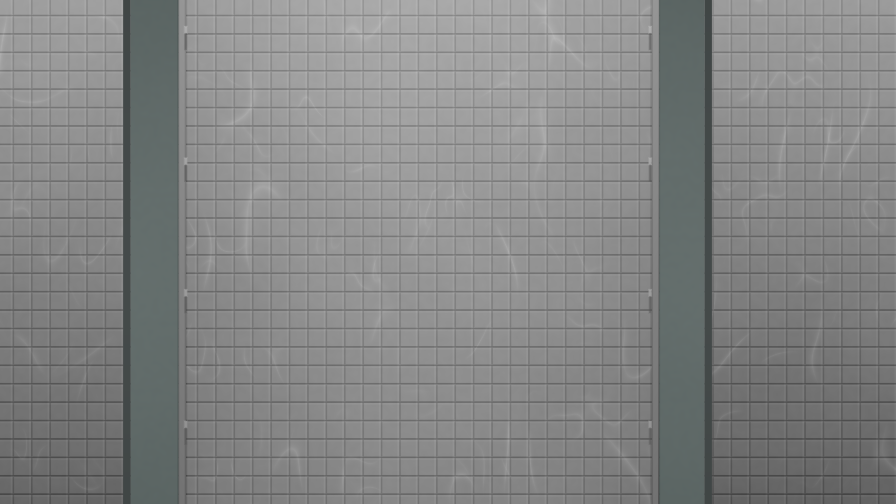
Reproduce this texture procedurally as a Shadertoy shader.

```glsl
// Grey tiled wall panels with faint scuffs, framed by two grey-green metal posts with clips.

// Lengths are fractions of the canvas height.
const float CELL = 0.03653;
const vec2 GRID_ORIGIN = vec2(0.6110, 0.6405);
const float GROOVE_HALF = 0.0016;
const float CENTRE_X = 0.830;
const float CENTRE_HALF = 0.476;
const vec2 POST_LEFT = vec2(0.259, 0.354);    // inner face of each post
const vec2 POST_RIGHT = vec2(1.308, 1.398);
const float DARK_EDGE = 0.0145;
const float TRIM_WIDTH = 0.0150;
const float CLIP_STEP = 0.2610;
const float CLIP_BASE = 0.1580;
const vec2 CLIP_X = vec2(0.3685, 1.2900);
const vec3 POST_COLOR = vec3(0.365, 0.405, 0.398);
const vec3 EDGE_COLOR = vec3(0.255, 0.278, 0.276);
const float SCUFF_GAIN = 0.065;

vec2 hashGradient(vec2 cell) {
    vec3 h = fract(cell.xyx * vec3(0.1031, 0.1030, 0.0973));
    h += dot(h, h.yzx + 33.33);
    float angle = 6.2832 * fract((h.x + h.y) * h.z);
    return vec2(cos(angle), sin(angle));
}

float gradientNoise(vec2 p) {
    vec2 i = floor(p), f = fract(p);
    vec2 u = f * f * f * (f * (f * 6.0 - 15.0) + 10.0);
    vec2 e = vec2(0.0, 1.0);
    float low = mix(dot(hashGradient(i), f),
                    dot(hashGradient(i + e.yx), f - e.yx), u.x);
    float high = mix(dot(hashGradient(i + e.xy), f - e.xy),
                     dot(hashGradient(i + e.yy), f - e.yy), u.x);
    return mix(low, high, u.y);
}

// Antialiased coverage of the interval a..b.
float band(float x, float a, float b, float aa) {
    return smoothstep(a - aa, a + aa, x) - smoothstep(b - aa, b + aa, x);
}

float boxMask(vec2 p, vec2 halfSize, float aa) {
    vec2 d = abs(p) - halfSize;
    return 1.0 - smoothstep(-aa, aa, max(d.x, d.y));
}

// Thin curved wisps, broken up by a coarse mask.
float scuffs(vec2 p) {
    vec2 warp = vec2(gradientNoise(p * 4.0), gradientNoise(p * 4.0 + 17.0));
    vec2 q = p + 0.09 * warp;
    float longWisp = 1.0 - abs(gradientNoise(q * vec2(7.0, 3.5) + 5.0));
    float shortWisp = 1.0 - abs(gradientNoise(q * vec2(18.0, 11.0) + 31.0));
    float coarse = smoothstep(0.05, 0.40, gradientNoise(p * 5.0 + 9.0));
    float fine = smoothstep(0.08, 0.45, gradientNoise(p * 9.0 + 43.0));
    return pow(longWisp, 40.0) * coarse + 0.7 * pow(shortWisp, 24.0) * fine;
}

float wallShade(vec2 p) {
    float across = (p.x - CENTRE_X) / CENTRE_HALF;
    float centre = mix(0.525, 0.665, p.y) - 0.065 * across * across;
    float side = mix(0.395, 0.625, pow(p.y, 0.85)) - 0.012 * step(CENTRE_X, p.x);
    return mix(centre, side, step(1.0, abs(across)));
}

// Signed shading of the grooves: dark cuts with a soft lit lip.
float grooveShade(vec2 p, float aa) {
    vec2 d = (fract((p - GRID_ORIGIN) / CELL + 0.5) - 0.5) * CELL;
    vec2 cut = 1.0 - smoothstep(GROOVE_HALF - aa, GROOVE_HALF + aa, abs(d));
    vec2 lip = 1.0 - smoothstep(0.0, 0.0022 + aa, abs(d + vec2(0.0034)));
    return dot(lip, vec2(0.030, 0.022)) - max(cut.x * 0.075, cut.y * 0.125);
}

void mainImage(out vec4 fragColor, in vec2 fragCoord) {
    float aa = 0.6 / iResolution.y;
    vec2 p = fragCoord / iResolution.y;
    p.x += 0.5 * (16.0 / 9.0 - iResolution.x / iResolution.y);

    // Wall, grooves and scuffs
    float shade = wallShade(p);
    float grain = 0.010 * gradientNoise(p * 60.0) + 0.012 * gradientNoise(p * 6.0);
    vec3 color = vec3(shade + grain + grooveShade(p, aa) + SCUFF_GAIN * scuffs(p));

    // Smooth trim beside the posts
    float trim = band(p.x, POST_LEFT.y, POST_LEFT.y + TRIM_WIDTH, aa)
               + band(p.x, POST_RIGHT.x - TRIM_WIDTH, POST_RIGHT.x, aa);
    color = mix(color, vec3(shade - 0.015), trim);
    float inset = min(abs(p.x - POST_LEFT.y - TRIM_WIDTH),
                      abs(p.x - POST_RIGHT.x + TRIM_WIDTH));
    color -= 0.07 * (1.0 - smoothstep(0.001, 0.004, inset));

    // Clips and the shadows hanging below them
    float clipY = p.y - CLIP_BASE;
    clipY -= CLIP_STEP * floor(clipY / CLIP_STEP + 0.5);
    float clipX = p.x < CENTRE_X ? p.x - CLIP_X.x : p.x - CLIP_X.y;
    float shadow = boxMask(vec2(clipX, clipY + 0.018), vec2(0.0024, 0.022), aa + 0.001);
    float clip = boxMask(vec2(clipX, clipY), vec2(0.0032, 0.007), aa + 0.001);
    color = mix(color, vec3(0.34), 0.6 * shadow);
    color = mix(color, vec3(shade + 0.14), 0.8 * clip);

    // Posts with a dark outer edge and a thin inner seam
    float post = band(p.x, POST_LEFT.x, POST_LEFT.y, aa)
               + band(p.x, POST_RIGHT.x, POST_RIGHT.y, aa);
    float edge = band(p.x, POST_LEFT.x - DARK_EDGE, POST_LEFT.x, aa)
               + band(p.x, POST_RIGHT.y, POST_RIGHT.y + DARK_EDGE, aa);
    float seam = min(abs(p.x - POST_LEFT.y), abs(p.x - POST_RIGHT.x));
    float sheen = 0.035 * sin(3.1416 * clamp(p.y, 0.0, 1.0)) - 0.01;
    color = mix(color, POST_COLOR + sheen + 0.5 * grain, post);
    color = mix(color, EDGE_COLOR + 0.5 * sheen, edge);
    color -= 0.06 * (1.0 - smoothstep(0.0008, 0.0030, seam));

    fragColor = vec4(clamp(color, 0.0, 1.0), 1.0);
}
```
